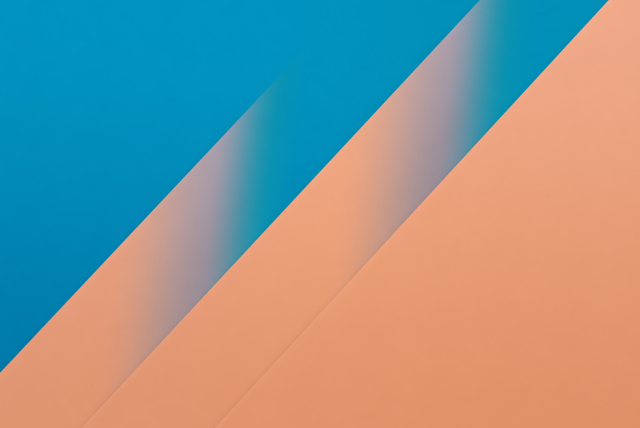
Give the GLSL for this background, as a WebGL 2 fragment shader.

```glsl
#version 300 es
precision highp float;
// Overlapping paper sheets with diagonal edges on a blue ground.
// Each sheet is a half plane, layered in a loop; all but the last fade
// from peach through mauve into the blue along a slightly tilted ramp.

#define SHEETS 3
#define FIRST_EDGE 0.820    // where the first edge meets the top
#define EDGE_STEP 0.301     // spacing of the edges along the top
#define EDGE_SLOPE 1.062
#define SLOPE_STEP 0.012    // each edge is a little steeper
#define FADE_START 0.230
#define FADE_STEP 0.525
#define FADE_LENGTH 0.332
#define FADE_TILT 0.10
#define GRAIN 0.004

uniform vec2 u_resolution;
out vec4 fragColor;

const vec3 MAUVE = vec3(0.63, 0.59, 0.64);
const vec3 TEAL = vec3(0.04, 0.575, 0.69);

// Blue ground, darker toward the lower left
vec3 blueGround(vec2 p) {
    vec3 low = vec3(0.0, 0.465, 0.655);
    vec3 high = vec3(0.005, 0.58, 0.755);
    vec3 color = mix(low, high, smoothstep(-0.1, 1.05, p.y + 0.12 * p.x));
    return mix(color, vec3(0.0, 0.55, 0.70), 0.6 * smoothstep(0.5, 1.2, p.x));
}

// Peach paper, pinker above and more orange toward the lower right
vec3 peachPaper(vec2 p) {
    vec3 low = vec3(0.875, 0.565, 0.405);
    vec3 high = vec3(0.94, 0.665, 0.54);
    vec3 color = mix(low, high, smoothstep(-0.1, 1.1, p.y));
    float middle = exp(-5.0 * dot(p - vec2(0.75, 0.5), p - vec2(0.75, 0.5)));
    return color + vec3(0.02, 0.015, 0.0) * middle
        + vec3(0.0, 0.015, 0.035) * (1.0 - smoothstep(0.0, 1.3, p.x));
}

// Peach to mauve to blue, t runs from 0 to 1 across the fade
vec3 fadedPaper(vec2 p, float t, float depth) {
    vec3 mauve = MAUVE * mix(1.04, 0.94, depth);
    vec3 color = mix(peachPaper(p), mauve, smoothstep(-0.08, 0.72, t));
    vec3 blue = mix(TEAL, blueGround(p), smoothstep(0.95, 1.25, t));
    return mix(color, blue, smoothstep(0.60, 1.07, t));
}

// Signed distance to a sheet edge, positive on the paper
float edgeDistance(vec2 p, float k) {
    float slope = EDGE_SLOPE + SLOPE_STEP * k;
    float topX = FIRST_EDGE + EDGE_STEP * k;
    return ((p.x - topX) * slope + 1.0 - p.y) / length(vec2(slope, 1.0));
}

// Soft paper fibre from layered sines
float fibre(vec2 p) {
    float sum = 0.0;
    float amplitude = 0.5;
    vec2 q = p * 40.0;
    for (int i = 0; i < 4; i++) {
        sum += amplitude * sin(q.x + 1.7 * sin(q.y)) * sin(q.y + 1.3 * sin(q.x));
        q = mat2(1.5, 1.1, -1.1, 1.5) * q + 2.3;
        amplitude *= 0.7;
    }
    return sum;
}

void main() {
    vec2 p = gl_FragCoord.xy / u_resolution.y;
    float pixel = 1.0 / u_resolution.y;
    vec3 color = blueGround(p);

    for (int i = 0; i < SHEETS; i++) {
        float k = float(i);
        float d = edgeDistance(p, k);
        float t = (p.x - FADE_START - FADE_STEP * k - FADE_TILT * p.y) / FADE_LENGTH;
        float depth = smoothstep(0.0, 0.21, d);
        vec3 sheet = i < SHEETS - 1 ? fadedPaper(p, t, depth) : peachPaper(p);

        // Thin contact shadow outside the edge, pale rim inside it
        float visible = i < SHEETS - 1 ? 1.0 - smoothstep(0.6, 1.0, t) : 1.0;
        color *= 1.0 - 0.06 * visible * exp(-abs(d) / 0.005);
        sheet += vec3(0.02, 0.02, 0.03) * visible * exp(-abs(d) / 0.006);

        color = mix(color, sheet, smoothstep(-0.8 * pixel, 0.8 * pixel, d));
    }

    color += GRAIN * fibre(p);
    fragColor = vec4(clamp(color, 0.0, 1.0), 1.0);
}
```
